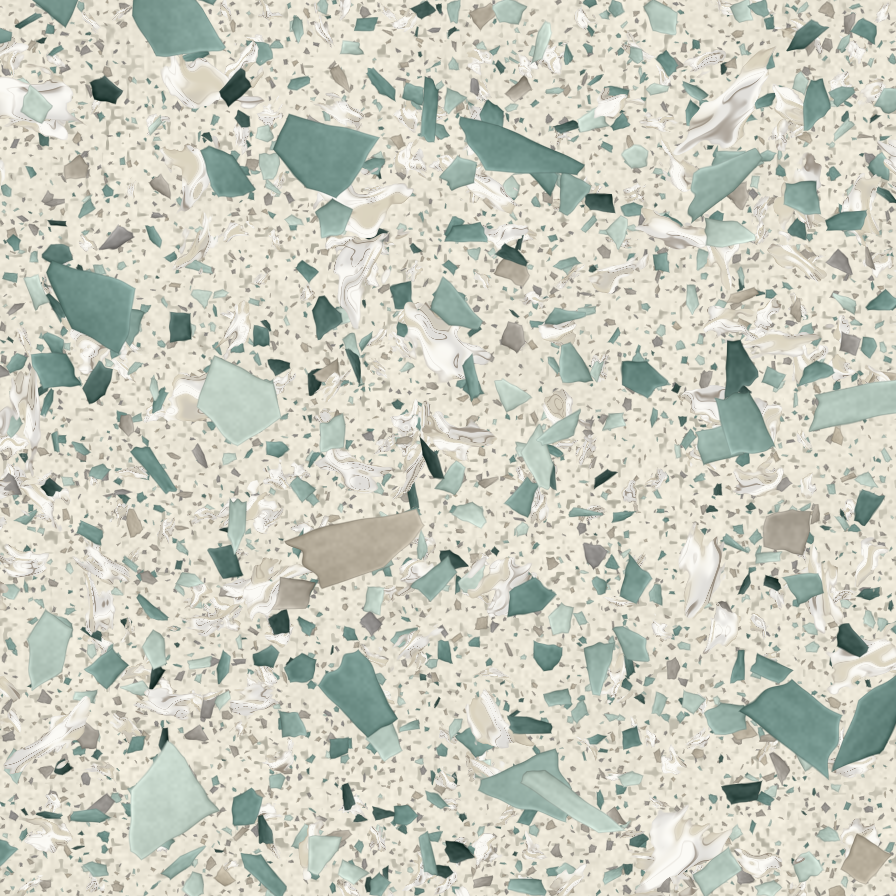
This texture is drawn by a Shadertoy shader. Its source:

```glsl
const float TAU = 6.2832;
const vec3 CEMENT = vec3(0.925, 0.905, 0.845);
const vec3 GRIT = vec3(0.56, 0.55, 0.49);
const vec3 DEEP_GLASS = vec3(0.15, 0.23, 0.21);
const vec3 TEAL_GLASS = vec3(0.43, 0.56, 0.53);
const vec3 PALE_GLASS = vec3(0.77, 0.83, 0.785);
const vec3 TAN_STONE = vec3(0.74, 0.70, 0.62);
const vec3 GREY_STONE = vec3(0.57, 0.56, 0.55);
const vec3 PEARL = vec3(0.985, 0.98, 0.96);
const vec3 SHELL_CREAM = vec3(0.86, 0.83, 0.75);
const vec3 SHELL_FOLD = vec3(0.50, 0.45, 0.39);

float hash(vec2 p) {
    return fract(sin(dot(p, vec2(127.1, 311.7))) * 43758.5453);
}

float noise(vec2 p) {
    vec2 i = floor(p), f = fract(p);
    f = f * f * (3.0 - 2.0 * f);
    return mix(mix(hash(i), hash(i + vec2(1, 0)), f.x),
               mix(hash(i + vec2(0, 1)), hash(i + vec2(1, 1)), f.x), f.y);
}

vec2 warp(vec2 p) {
    return vec2(noise(p), noise(p + 17.3)) - 0.5;
}

float cover(float d) {
    float soft = max(0.0011, 0.7 / iResolution.y);
    return 1.0 - smoothstep(-soft, soft, d);
}

// Position inside the piece owned by a grid cell, in units of its half size
vec2 pieceSpace(vec2 uv, vec2 id, float cells, float seed, vec2 halfSize) {
    vec2 key = id + seed;
    vec2 centre = id + 0.15 + 0.7 * vec2(hash(key), hash(key + 5.1));
    float a = TAU * hash(key + 9.7), c = cos(a), s = sin(a);
    return mat2(c, s, -s, c) * (uv - centre / cells) / halfSize;
}

// Shard with three to five cut sides, trimmed by a box
float shard(vec2 q, vec2 halfSize, vec2 key) {
    vec2 box = (abs(q) - 1.0) * halfSize;
    float d = max(box.x, box.y);
    float sides = 3.0 + floor(3.0 * hash(key + 2.3));
    for (float k = 0.0; k < 5.0; k++) {
        if (k >= sides) break;
        float a = TAU * (k + 0.4 * hash(key + k * 3.7) - 0.2) / sides;
        vec2 n = vec2(cos(a), sin(a));
        float reach = mix(0.55, 0.95, hash(key + k * 5.9 + 1.0));
        d = max(d, (dot(q, n) - reach) / length(n / halfSize));
    }
    return d;
}

vec3 glassTint(float t) {
    vec3 tint = mix(DEEP_GLASS, TEAL_GLASS, smoothstep(0.0, 0.35, t));
    return mix(tint, PALE_GLASS, smoothstep(0.3, 1.0, t));
}

vec3 scatterShards(vec3 col, vec2 uv, float cells, float size, float share,
                   float stoneShare, float darkest, float seed) {
    vec2 home = floor(uv * cells);
    for (float y = -1.0; y <= 1.0; y++)
    for (float x = -1.0; x <= 1.0; x++) {
        vec2 id = home + vec2(x, y), key = id + seed;
        if (hash(key + 31.0) > share) continue;
        float scale = size * mix(0.55, 1.0, hash(key + 41.0)) / cells;
        vec2 halfSize = scale * vec2(1.0, mix(0.28, 0.9, hash(key + 43.0)));
        vec2 q = pieceSpace(uv, id, cells, seed, halfSize);
        if (max(abs(q.x), abs(q.y)) > 1.6) continue;
        float d = shard(q + 0.16 * warp(q * 2.2 + key), halfSize, key);

        float t = hash(key + 51.0);
        vec3 tint = glassTint(mix(darkest, 1.0, t));
        if (hash(key + 53.0) < stoneShare) tint = mix(GREY_STONE, TAN_STONE, t);

        // Frosted body, sloping light and a bevelled rim
        float slope = dot(q, warp(key * 1.7));
        float rim = smoothstep(-0.006, 0.0, d) * smoothstep(0.006, 0.02, scale);
        tint += 0.16 * slope + 0.05 * (noise(q * 4.0 + key) - 0.5);
        tint += 0.035 * (noise(uv * 260.0) - 0.5);
        tint += rim * 0.13 * sin(atan(q.y, q.x) + TAU * t);
        tint *= 1.0 - 0.16 * smoothstep(-0.002, 0.0, d);
        col = mix(col, tint, cover(d));
    }
    return col;
}

// Pearly body crossed by curled growth lines
vec3 shellColor(vec2 q, vec2 key) {
    vec2 w = q + 1.1 * warp(q * 1.6 + key);
    float layers = noise(vec2(w.x * 1.3, w.y * 3.2) + key * 1.3);
    float fold = 1.0 - smoothstep(0.0, 0.45, abs(sin(layers * 10.0)));
    float stain = smoothstep(0.4, 0.85, noise(w * 1.9 + key + 8.0));
    vec3 tint = mix(PEARL, SHELL_CREAM, smoothstep(0.4, 0.8, layers));
    tint = mix(tint, GREY_STONE + 0.15, 0.4 * stain);
    return mix(tint, SHELL_FOLD, fold * (0.1 + 0.6 * stain));
}

vec3 scatterShells(vec3 col, vec2 uv, float cells, float size, float share, float seed) {
    vec2 home = floor(uv * cells);
    for (float y = -1.0; y <= 1.0; y++)
    for (float x = -1.0; x <= 1.0; x++) {
        vec2 id = home + vec2(x, y), key = id + seed;
        if (hash(key + 31.0) > share) continue;
        float scale = size * mix(0.6, 1.0, hash(key + 41.0)) / cells;
        vec2 halfSize = scale * vec2(1.0, mix(0.35, 0.8, hash(key + 43.0)));
        vec2 q = pieceSpace(uv, id, cells, seed, halfSize);
        if (length(q) > 2.0) continue;
        q.y += (hash(key + 47.0) - 0.5) * 1.2 * (q.x * q.x - 0.3);
        vec2 ragged = q + 1.1 * warp(q * 1.8 + key) + 0.3 * warp(q * 5.0 + key);
        float d = (length(ragged) - 0.85) * halfSize.y;
        vec3 tint = shellColor(q, key);
        tint = mix(tint, SHELL_FOLD, 0.35 * smoothstep(-0.004, 0.0, d) * noise(q * 2.0 + key));
        col = mix(col, tint, cover(d));
    }
    return col;
}

vec3 cement(vec2 uv) {
    float grain = noise(uv * 240.0) - 0.5;
    float patches = noise(uv * 14.0);
    float specks = smoothstep(0.68, 0.92, noise(uv * 175.0 + 40.0));
    vec3 col = CEMENT + 0.07 * grain + 0.03 * (patches - 0.5);
    return mix(col, GRIT, specks * mix(0.25, 0.7, patches));
}

void mainImage(out vec4 fragColor, in vec2 fragCoord) {
    vec2 uv = fragCoord / iResolution.y;
    vec3 col = cement(uv);

    // Fine crumbs first, the largest pieces last
    col = scatterShards(col, uv, 95.0, 0.38, 0.40, 0.65, 0.15, 11.0);
    col = scatterShards(col, uv, 48.0, 0.42, 0.45, 0.45, 0.10, 23.0);
    col = scatterShells(col, uv, 25.0, 0.50, 0.35, 37.0);
    col = scatterShards(col, uv, 25.0, 0.48, 0.50, 0.25, 0.05, 53.0);
    col = scatterShells(col, uv, 12.0, 0.48, 0.42, 71.0);
    col = scatterShells(col, uv, 7.0, 0.46, 0.42, 89.0);
    col = scatterShards(col, uv, 13.0, 0.48, 0.48, 0.06, 0.05, 103.0);
    col = scatterShards(col, uv, 6.5, 0.50, 0.40, 0.06, 0.28, 127.0);

    fragColor = vec4(clamp(col, 0.0, 1.0), 1.0);
}
```
